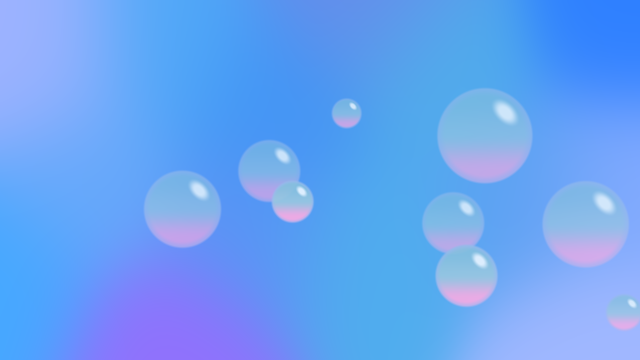
This background is drawn by a Shadertoy shader. Its source:

```glsl
// Translucent soap bubbles floating over a soft blue and violet colour mesh.
#define MESH_SHARPNESS 19.0
#define GLOSS_CENTER vec2(0.43, 0.49)
#define GLOSS_SIZE vec2(0.35, 0.21)
#define GLOSS_COLOR vec3(0.88, 0.94, 1.0)
#define TOP_COLOR vec3(0.52, 0.75, 0.87)
#define MIDDLE_COLOR vec3(0.60, 0.78, 0.88)
#define BOTTOM_COLOR vec3(0.97, 0.67, 0.89)
#define RIM_COLOR vec3(0.62, 0.72, 0.95)

const int MESH_COUNT = 14;
const int BUBBLE_COUNT = 9;

// Mesh anchors, in units of the canvas height
const vec2 meshPoint[MESH_COUNT] = vec2[](
    vec2(0.12, 0.83), vec2(0.00, 0.20), vec2(0.47, 0.03), vec2(0.75, 0.70),
    vec2(1.00, 1.00), vec2(1.22, 0.80), vec2(1.03, 0.30), vec2(1.74, 0.92),
    vec2(1.65, 0.06), vec2(1.75, 0.50), vec2(0.47, 0.85), vec2(0.25, 0.50),
    vec2(0.70, 0.38), vec2(1.45, 0.45));

const vec3 meshColor[MESH_COUNT] = vec3[](
    vec3(0.62, 0.70, 1.00), vec3(0.27, 0.66, 1.00), vec3(0.57, 0.44, 0.99),
    vec3(0.25, 0.58, 0.96), vec3(0.40, 0.55, 0.92), vec3(0.31, 0.68, 0.92),
    vec3(0.31, 0.68, 0.93), vec3(0.18, 0.50, 1.00), vec3(0.63, 0.72, 1.00),
    vec3(0.52, 0.67, 1.00), vec3(0.31, 0.66, 0.97), vec3(0.40, 0.66, 0.98),
    vec3(0.35, 0.58, 0.96), vec3(0.36, 0.63, 0.95));

// Bubbles, back to front: center, radius, opacity
const vec4 bubbles[BUBBLE_COUNT] = vec4[](
    vec4(0.507, 0.419, 0.107, 0.65), vec4(0.748, 0.525, 0.086, 0.60),
    vec4(0.813, 0.440, 0.058, 0.92), vec4(0.963, 0.685, 0.041, 0.70),
    vec4(1.347, 0.623, 0.132, 0.65), vec4(1.259, 0.380, 0.086, 0.60),
    vec4(1.296, 0.234, 0.086, 0.90), vec4(1.627, 0.377, 0.120, 0.68),
    vec4(1.734, 0.132, 0.051, 0.75));

// Gaussian-weighted average of the mesh colours
vec3 meshGradient(vec2 p) {
    vec3 sum = vec3(0.0);
    float total = 0.0;
    for (int i = 0; i < MESH_COUNT; i++) {
        vec2 d = p - meshPoint[i];
        float weight = exp(-MESH_SHARPNESS * dot(d, d));
        sum += weight * meshColor[i];
        total += weight;
    }
    return sum / total;
}

vec3 drawBubble(vec3 background, vec2 p, vec4 bubble, float pixel) {
    vec2 q = (p - bubble.xy) / bubble.z;
    float dist = length(q);
    float edge = 1.5 * pixel / bubble.z;
    float mask = 1.0 - smoothstep(1.0 - edge, 1.0 + edge, dist);

    // Vertical tint and faint rim
    vec3 film = mix(MIDDLE_COLOR, TOP_COLOR, smoothstep(-0.1, 0.8, q.y));
    film = mix(film, BOTTOM_COLOR, smoothstep(0.05, -0.75, q.y));
    film = mix(film, RIM_COLOR, 0.6 * smoothstep(0.82, 1.0, dist));
    vec3 color = mix(background, film, bubble.w);

    // Tilted oval gloss
    vec2 g = q - GLOSS_CENTER;
    g = vec2(g.x - g.y, g.x + g.y) * 0.7071 / GLOSS_SIZE;
    float gloss = 1.0 - smoothstep(0.35, 1.1, length(g));
    color = mix(color, GLOSS_COLOR, gloss * (0.5 + 0.5 * bubble.w));
    return mix(background, color, mask);
}

void mainImage(out vec4 fragColor, in vec2 fragCoord) {
    vec2 p = fragCoord / iResolution.y;
    // Keep the layout spread across the full canvas width
    p.x *= 16.0 / 9.0 * iResolution.y / iResolution.x;
    vec3 color = meshGradient(p);
    for (int i = 0; i < BUBBLE_COUNT; i++) {
        color = drawBubble(color, p, bubbles[i], 1.0 / iResolution.y);
    }
    fragColor = vec4(color, 1.0);
}
```
